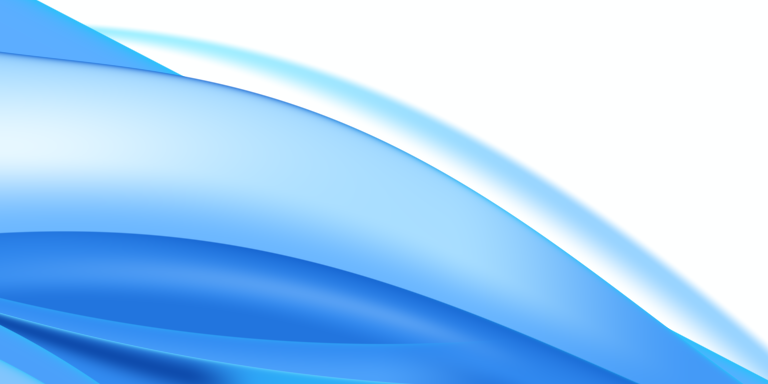
Write a Shadertoy shader that draws this background.

```glsl
const vec3 WHITE = vec3(0.995, 1.0, 1.0);
const vec3 ICE = vec3(0.93, 0.98, 1.0);
const vec3 SKY = vec3(0.66, 0.87, 1.0);
const vec3 AZURE = vec3(0.36, 0.68, 1.0);
const vec3 BLUE = vec3(0.20, 0.55, 0.95);
const vec3 DEEP = vec3(0.09, 0.40, 0.82);
const vec3 NAVY = vec3(0.04, 0.27, 0.65);
const vec3 CYAN = vec3(0.15, 0.76, 0.98);
const vec3 HALO_LEFT = vec3(0.64, 0.94, 1.0);
const vec3 HALO_RIGHT = vec3(0.60, 0.83, 1.0);

// Curve heights as polynomials in x: constant, then x to x^4
const float HALO_TOP = 0.94;
const vec4 HALO_CURVE = vec4(-0.009, -0.468, -0.693, 0.32);
const float BODY_TOP = 0.865;
const vec4 BODY_CURVE = vec4(-0.262, 0.493, -2.464, 1.323);
const float BAND_TOP = 0.393;
const vec4 BAND_CURVE = vec4(0.106, -0.581, -0.517, 0.459);
const float SHEET_TOP = 0.224;
const vec4 SHEET_CURVE = vec4(-0.48, 0.48, 0.0, 0.0);
const float FOLD_TOP = 0.185;
const vec4 FOLD_CURVE = vec4(-0.56, 0.40, 0.0, 0.0);
const int STRIPES = 2;
const float STRIPE_TOP = 0.154;
const float STRIPE_GAP = 0.09;

float curve(float top, vec4 k, float x) {
    return top + x * (k.x + x * (k.y + x * (k.z + x * k.w)));
}

// Antialiased coverage below a curve
float cover(float depth) {
    float pixel = 1.0 / iResolution.y;
    return smoothstep(-pixel, pixel, depth);
}

float bell(float v, float width) {
    return exp(-v * v / (width * width));
}

// One-sided falloff below an edge
float falloff(float depth, float width) {
    return exp(-max(depth, 0.0) / width);
}

vec3 haloColor(vec2 p, float depth) {
    float width = mix(0.035, 0.16, smoothstep(0.0, 0.9, p.x));
    float soft = mix(0.008, 0.025, p.x);
    float glow = smoothstep(-soft, soft, depth) * (1.0 - smoothstep(0.2 * width, width, depth));
    return mix(WHITE, mix(HALO_LEFT, HALO_RIGHT, smoothstep(0.2, 0.8, p.x)), glow);
}

vec3 bodyColor(vec2 p, float depth, float thickness) {
    float t = clamp(depth / max(thickness, 0.01), 0.0, 1.0);
    vec3 color = mix(SKY, AZURE, 0.45 * falloff(depth, 0.06) * (1.0 - p.x));
    vec2 q = (p - vec2(0.0, 0.62)) / vec2(0.30, 0.16);
    color = mix(color, ICE, 0.9 * exp(-dot(q, q)));
    color = mix(color, AZURE, 0.8 * smoothstep(0.55, 1.0, t));
    color = mix(color, mix(AZURE, BLUE, 0.6), smoothstep(0.58, 0.92, p.x));
    vec3 rim = mix(DEEP, CYAN, smoothstep(0.3, 0.7, p.x));
    return mix(color, rim, 0.9 * falloff(depth, 0.007));
}

vec3 bandColor(vec2 p, float depth) {
    vec3 color = mix(BLUE, DEEP, 0.6 * smoothstep(0.11, 0.18, depth));
    float shade = mix(0.55, 1.0, smoothstep(0.0, 0.35, p.x));
    color = mix(color, DEEP, shade * falloff(depth, 0.05));
    // Soft streak running along the band
    float streak = bell(depth - mix(0.105, 0.065, p.x), mix(0.042, 0.018, p.x));
    streak *= smoothstep(-0.2, 0.4, p.x) * (1.0 - smoothstep(0.5, 0.72, p.x));
    color = mix(color, vec3(0.42, 0.68, 0.97), 0.65 * streak);
    return mix(color, CYAN, 0.5 * falloff(depth, 0.004) * smoothstep(0.4, 0.8, p.x));
}

vec3 foldColor(vec2 p, float depth) {
    vec3 color = mix(BLUE, mix(BLUE, CYAN, 0.6), smoothstep(0.2, 0.4, p.x));
    float shadow = bell(depth - 0.02 - 0.12 * p.x, 0.025 + 0.08 * p.x);
    color = mix(color, NAVY, 0.9 * shadow * (1.0 - smoothstep(0.24, 0.34, p.x)));
    // Repeated bright stripes in the lower corner
    for (int i = 0; i < STRIPES; i++) {
        float level = float(i);
        float d = STRIPE_TOP - STRIPE_GAP * level - p.x * (1.0 + 1.4 * p.x) - p.y;
        vec3 stripe = mix(mix(BLUE, AZURE, 0.6), SKY, 0.6 * level);
        stripe = mix(stripe, CYAN, 0.7 * falloff(d, 0.012));
        color = mix(color, stripe, cover(d));
    }
    return mix(color, mix(CYAN, SKY, 0.4), falloff(depth, 0.005));
}

void mainImage(out vec4 fragColor, in vec2 fragCoord) {
    vec2 p = fragCoord / iResolution.xy;
    float halo = curve(HALO_TOP, HALO_CURVE, p.x) - p.y;
    float body = curve(BODY_TOP, BODY_CURVE, p.x) - p.y;
    float band = curve(BAND_TOP, BAND_CURVE, p.x) - p.y;
    float sheet = curve(SHEET_TOP, SHEET_CURVE, p.x) - p.y;
    float fold = curve(FOLD_TOP, FOLD_CURVE, p.x) - p.y;

    // Upper layers
    vec3 color = haloColor(p, halo);
    float sliver = 0.145 - 1.04 * (p.x - 0.87) - p.y;
    color = mix(color, mix(AZURE, CYAN, falloff(sliver, 0.02)), cover(sliver));
    color = mix(color, bodyColor(p, body, body - band), cover(body));

    // Lower layers, kept inside the dark band
    vec3 lower = bandColor(p, band);
    vec3 sheetColor = mix(BLUE, AZURE, 0.6 * smoothstep(0.0, 0.09, sheet));
    sheetColor = mix(sheetColor, CYAN, 0.4 * falloff(sheet, 0.006));
    float fade = 1.0 - smoothstep(0.48, 0.68, p.x);
    lower = mix(lower, sheetColor, cover(sheet) * fade);
    lower = mix(lower, foldColor(p, fold), cover(fold) * fade);
    color = mix(color, lower, cover(band));
    fragColor = vec4(color, 1.0);
}
```
